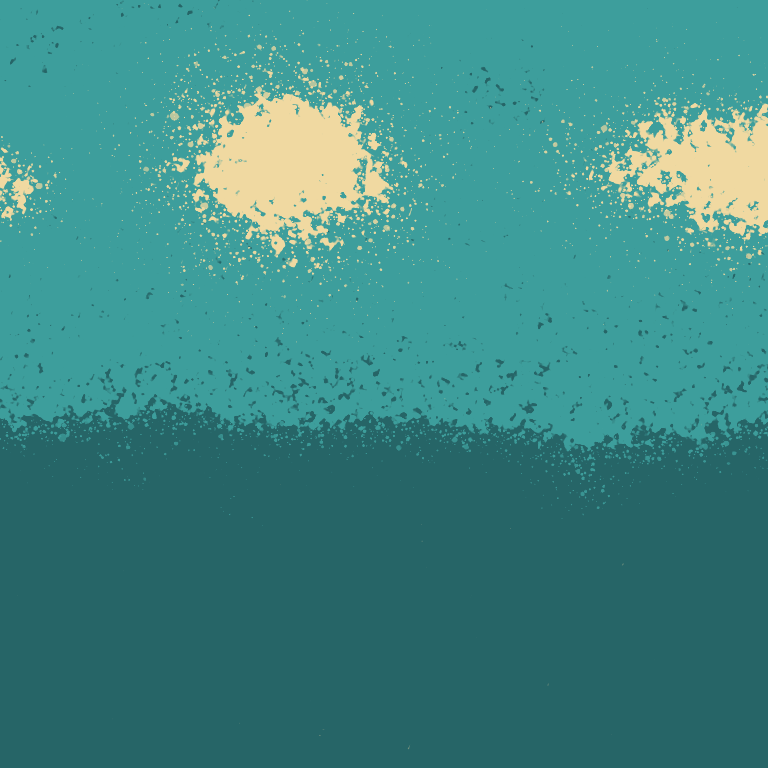
A Shadertoy shader for this background:

```glsl
const vec3 TEAL = vec3(0.24, 0.62, 0.61);
const vec3 DEEP = vec3(0.15, 0.395, 0.405);
const vec3 SAND = vec3(0.94, 0.85, 0.63);

float hash(vec2 p) {
    vec3 q = fract(vec3(p.xyx) * 0.1031);
    q += dot(q, q.yzx + 33.33);
    return fract((q.x + q.y) * q.z);
}

float noise(vec2 p) {
    vec2 cell = floor(p), f = fract(p);
    f = f * f * (3.0 - 2.0 * f);
    float low = mix(hash(cell), hash(cell + vec2(1, 0)), f.x);
    float high = mix(hash(cell + vec2(0, 1)), hash(cell + vec2(1, 1)), f.x);
    return mix(low, high, f.y);
}

vec2 rotate(vec2 p, float angle) {
    float c = cos(angle), s = sin(angle);
    return vec2(c * p.x - s * p.y, s * p.x + c * p.y);
}

// Rough two-octave grain in 0..1
float grain(vec2 p) {
    return 0.64 * noise(rotate(p, 0.6)) + 0.36 * noise(rotate(p * 2.1, 1.9) + 40.0);
}

// Dry-brush mask: more of the grain shows as coverage rises
float stipple(vec2 p, float scale, float coverage, float pixel) {
    float soft = 0.4 * scale * pixel;
    return smoothstep(-soft, soft, grain(p * scale + 17.0) + coverage - 1.0);
}

// Elliptical distance, equal to 1 on the rim
float ellipse(vec2 p, vec2 center, vec2 radius) {
    return length((p - center) / radius);
}

float patchGlow(vec2 p, vec2 center, vec2 radius) {
    float q = ellipse(p, center, radius);
    return exp(-q * q);
}

// x: solid coverage, y: density of stray droplets
vec2 cloud(vec2 p, vec2 center, vec2 radius, float strength) {
    float q = ellipse(p, center, radius) + 0.3 * (noise(p * 17.0) - 0.5);
    q = max(q, 0.0);
    float body = 1.0 - smoothstep(0.0, 1.2, q);
    return strength * vec2(body, 0.6 * body + 0.35 * exp(-0.9 * q * q));
}

// One random round drop per cell, kept inside its cell
float droplet(vec2 p, float cells, float density, float seed, float pixel) {
    vec2 q = rotate(p, seed) * cells + 100.0;
    vec2 id = floor(q) + seed * 37.0;
    float size = hash(id + 3.1);
    float radius = mix(0.1, 0.33, size * size);
    radius *= clamp((density - hash(id)) * 10.0, 0.0, 1.0);
    vec2 jitter = vec2(hash(id + 7.7), hash(id + 13.3)) - 0.5;
    vec2 center = 0.5 + jitter * (1.0 - 2.0 * radius);
    float wobble = 0.12 * (noise(q * 5.0) - 0.5);
    float soft = 0.6 * cells * pixel;
    float d = length(fract(q) - center) - radius + wobble * step(0.02, radius);
    return (1.0 - smoothstep(-soft, soft, d)) * step(0.02, radius);
}

// Layers from large translucent drops to fine opaque ones
vec3 spatter(vec3 base, vec3 paint, vec2 p, float density, float pixel) {
    for (int i = 0; i < 6; i++) {
        float layer = float(i);
        float cells = 44.0 * pow(1.33, layer);
        float amount = density * (0.3 + 0.14 * layer);
        float opacity = mix(0.5, 1.0, min(1.0, layer * 0.14 + density));
        base = mix(base, paint, opacity * droplet(p, cells, amount, layer + 1.0, pixel));
    }
    return base;
}

void mainImage(out vec4 fragColor, in vec2 fragCoord) {
    vec2 p = fragCoord / iResolution.y;
    float pixel = 1.0 / iResolution.y;

    // Ragged horizon with flecks fading upward
    float edge = 0.442 + 0.03 * (noise(vec2(p.x * 8.0, 2.0)) - 0.5);
    edge += 0.015 * patchGlow(p, vec2(0.22, 0.47), vec2(0.07, 0.08));
    edge -= 0.025 * patchGlow(p, vec2(0.76, 0.40), vec2(0.05, 0.08));
    float h = p.y - edge;
    float patchy = 0.7 + 0.6 * noise(p * 14.0 + 5.0);
    float flecks = 0.34 * exp(-max(h, 0.0) / 0.17) * patchy;
    flecks += 0.12 * patchGlow(p, vec2(0.86, 0.58), vec2(0.09, 0.05));

    // Worn patches near the top
    flecks += 0.32 * patchGlow(p, vec2(0.23, 1.0), vec2(0.09, 0.04)) * patchy;
    flecks += 0.27 * patchGlow(p, vec2(0.06, 0.95), vec2(0.06, 0.06)) * patchy;
    flecks += 0.25 * patchGlow(p, vec2(0.65, 0.89), vec2(0.07, 0.07)) * patchy;
    float ground = 1.1 * (1.0 - smoothstep(-0.05, 0.045, h));
    vec3 color = mix(TEAL, DEEP, stipple(p, 135.0, max(ground, flecks), pixel));

    // Teal drops falling below the horizon
    float drops = 0.55 * exp(-abs(h + 0.012) / 0.023);
    drops += 0.18 * patchGlow(p, vec2(0.77, 0.36), vec2(0.06, 0.035));
    drops += 0.15 * patchGlow(p, vec2(0.16, 0.39), vec2(0.03, 0.025));
    drops += 0.12 * patchGlow(p, vec2(0.31, 0.34), vec2(0.04, 0.02));
    color = spatter(color, TEAL, p + 3.0, drops, pixel);

    // Sandy clouds with scattered rims
    vec2 sand = cloud(p, vec2(0.367, 0.787), vec2(0.185, 0.142), 1.0);
    sand = max(sand, cloud(p, vec2(0.985, 0.782), vec2(0.255, 0.115), 0.9));
    sand = max(sand, cloud(p, vec2(0.0, 0.75), vec2(0.085, 0.065), 0.55));
    color = mix(color, SAND, stipple(p + 9.0, 115.0, sand.x, pixel));
    color = spatter(color, SAND, p, sand.y, pixel);

    fragColor = vec4(color, 1.0);
}
```
